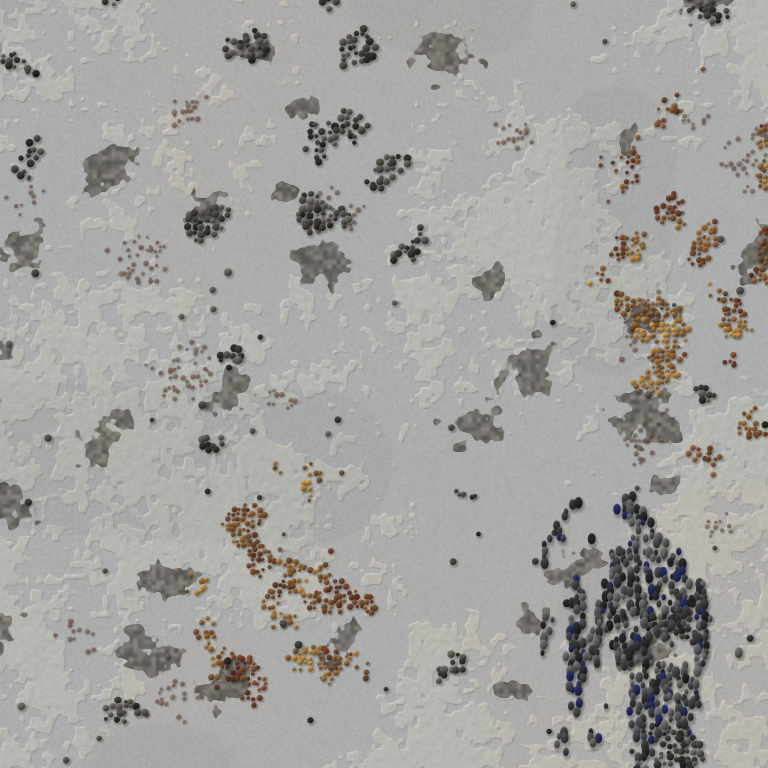
Reproduce this texture procedurally as a WebGL 2 fragment shader.

```glsl
#version 300 es
precision highp float;

uniform vec2 u_resolution;
out vec4 fragColor;

const int SOOT = 0, RUST = 1, COLONY = 2, SPECKS = 3;

vec3 hash(vec2 cell, float seed) {
  uvec3 v = uvec3(ivec3(vec3(cell, seed))) * 1664525u + 1013904223u;
  v.x += v.y * v.z; v.y += v.z * v.x; v.z += v.x * v.y;
  v ^= v >> 16u;
  v.x += v.y * v.z; v.y += v.z * v.x; v.z += v.x * v.y;
  return vec3(v >> 8u) / float(1u << 24u);
}

float noise(vec2 p, float seed) {
  vec2 i = floor(p), f = fract(p);
  f = f * f * (3.0 - 2.0 * f);
  float low = mix(hash(i, seed).x, hash(i + vec2(1, 0), seed).x, f.x);
  float high = mix(hash(i + vec2(0, 1), seed).x, hash(i + 1.0, seed).x, f.x);
  return mix(low, high, f.y);
}

// Positive inside scattered, tilted ellipses
float clusters(vec2 p, float cells, float chance, float seed) {
  float best = -1.0;
  for (int y = -1; y <= 1; y++)
  for (int x = -1; x <= 1; x++) {
    vec2 cell = floor(p * cells) + vec2(x, y);
    vec3 place = hash(cell, seed);
    if (place.z > chance) continue;
    vec3 shape = hash(cell, seed + 1.0);
    float tilt = (shape.x - 0.3) * 1.6;
    vec2 q = mat2(cos(tilt), -sin(tilt), sin(tilt), cos(tilt)) * (p * cells - cell - place.xy);
    vec2 radii = mix(0.15, 0.38, shape.y) * vec2(1.0, 0.5 + 0.35 * shape.z);
    best = max(best, 1.0 - length(q / radii));
  }
  return best;
}

float region(vec2 p, vec2 centre, vec2 radii) {
  return 1.0 - length((p - centre) / radii);
}

// Chance that a grain of the given kind grows at p
float density(vec2 p, int kind) {
  float ragged = noise(p * 42.0, 5.0) - 0.5;
  if (kind == SOOT)
    return 0.004 + 0.85 * smoothstep(0.0, 0.35, clusters(p, 8.0, 0.36, 11.0) + ragged * 1.2);
  if (kind == RUST) {
    float area = max(region(p, vec2(0.92, 0.64), vec2(0.17, 0.27)),
                     region(p, vec2(0.38, 0.23), vec2(0.15, 0.18)));
    float clump = noise(p * 22.0, 6.0) * 0.65 + ragged * 0.55;
    return 0.8 * smoothstep(0.36, 0.52, clump) * smoothstep(-0.05, 0.3, area);
  }
  if (kind == COLONY) {
    float area = region(p, vec2(0.83, 0.17), vec2(0.11, 0.16));
    return 0.75 * smoothstep(0.0, 0.4, area + (noise(p * vec2(48, 26), 7.0) - 0.55) * 1.7);
  }
  return 0.3 * smoothstep(0.0, 0.4, clusters(p, 6.0, 0.4, 17.0) + ragged);
}

vec3 grainColor(vec2 p, int kind, vec3 h) {
  if (kind == SOOT) return mix(vec3(0.13, 0.13, 0.12), vec3(0.37, 0.36, 0.33), h.x);
  if (kind == COLONY)
    return h.x > 0.88 ? vec3(0.14, 0.15, 0.32) : mix(vec3(0.11, 0.12, 0.13), vec3(0.36), h.y);
  if (kind == SPECKS) return mix(vec3(0.40, 0.25, 0.22), vec3(0.45, 0.38, 0.30), h.x);
  float hue = noise(p * 30.0, 8.0) * 0.7 + h.y * 0.3;
  vec3 rust = mix(vec3(0.40, 0.20, 0.13), vec3(0.50, 0.33, 0.17), smoothstep(0.2, 0.5, hue));
  return mix(rust, vec3(0.69, 0.52, 0.25), smoothstep(0.5, 0.8, hue)) * mix(0.75, 1.1, h.x);
}

// Rounded grains lit from the upper left, each with a soft shadow
void grains(inout vec3 color, vec2 p, float cells, int kind, float opacity) {
  float soft = 0.7 * cells / u_resolution.y;
  for (int y = 1; y >= -1; y--)
  for (int x = -1; x <= 1; x++) {
    vec2 cell = floor(p * cells) + vec2(x, y);
    vec3 h = hash(cell, float(kind) + 40.0);
    vec3 look = hash(cell, float(kind) + 50.0);
    vec2 centre = cell + 0.2 + 0.6 * h.xy;
    if (look.z > density(centre / cells, kind)) continue;
    vec2 offset = p * cells - centre;
    if (kind == COLONY) offset.y *= 0.7;
    float radius = mix(0.3, 0.62, h.z);
    float shadow = smoothstep(0.4, -0.1, length(offset - vec2(0.2, -0.25)) - radius);
    color *= 1.0 - 0.22 * opacity * shadow;
    float lit = dot(offset / radius, vec2(-0.45, 0.7));
    vec3 tone = grainColor(centre / cells, kind, look) * (1.0 + 0.5 * lit);
    color = mix(color, tone, opacity * smoothstep(soft, -soft, length(offset) - radius));
  }
}

// Thin flakes of plaster: x is the cover, y the height
vec2 plaster(vec2 p) {
  float broad = noise(p * 3.0, 1.0) * 0.65 + noise(p * 7.0, 2.0) * 0.35;
  float flakes = noise(p * 18.0, 3.0) * 0.4 + noise(p * 65.0, 4.0) * 0.35 + noise(p * 140.0, 9.0) * 0.25;
  float cover = smoothstep(0.0, 0.07, flakes - 0.57 + (broad - 0.47) * 0.9);
  return vec2(cover, cover * (0.4 + 0.6 * noise(p * 130.0, 10.0)));
}

void main() {
  vec2 p = gl_FragCoord.xy / u_resolution.y;

  // Grey wall with raised plaster and fine grit
  vec2 coat = plaster(p);
  float relief = coat.y - plaster(p + vec2(-0.0015, 0.002)).y;
  vec3 color = mix(vec3(0.672, 0.676, 0.676), vec3(0.712, 0.716, 0.688), coat.x);
  color += vec3(0.012, 0.0, -0.008) * smoothstep(0.5, 0.6, noise(p * 4.0, 13.0));
  color -= 0.018 * smoothstep(0.6, 0.63, noise(p * 5.0, 14.0));
  color += 0.09 * relief + 0.035 * (noise(p * 400.0, 15.0) - 0.5);

  // Flat ragged stains
  float stain = clusters(p, 9.0, 0.36, 31.0) + (noise(p * 60.0, 16.0) - 0.5) * 1.3
              + (noise(p * 150.0, 18.0) - 0.5) * 0.6;
  vec3 stainColor = mix(vec3(0.30, 0.29, 0.27), vec3(0.52, 0.51, 0.48), noise(p * 170.0, 19.0));
  color = mix(color, stainColor, 0.9 * smoothstep(0.0, 0.15, stain));

  // Grains from faint to dark
  grains(color, p, 170.0, SPECKS, 0.6);
  grains(color, p, 150.0, RUST, 0.9);
  grains(color, p, 120.0, SOOT, 1.0);
  grains(color, p, 115.0, COLONY, 1.0);

  fragColor = vec4(color, 1.0);
}
```
